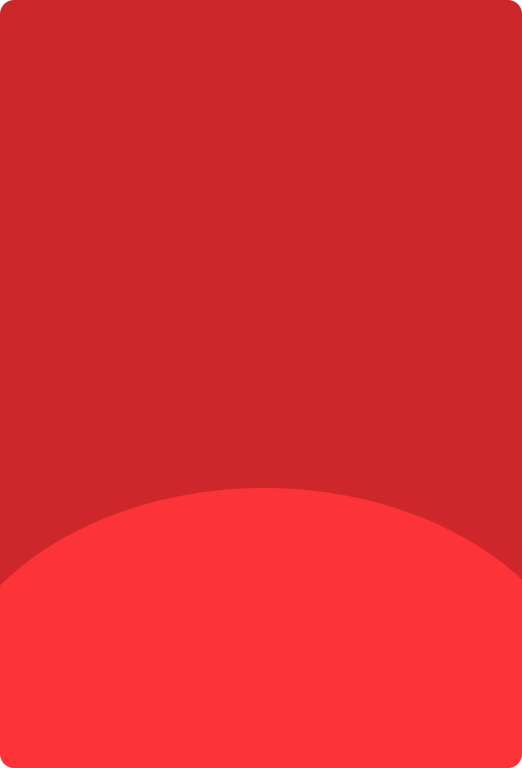
This background is drawn by a WebGL 1 fragment shader. Its source:

```glsl
precision highp float;
// A deep red card with rounded corners on white; a broad, brighter
// ellipse rises like a hill from its lower edge. Both shapes are signed
// distances in units of the canvas width, smoothed over one pixel.

uniform vec2 u_resolution;

#define CARD_RED vec3(0.808, 0.153, 0.169)
#define HILL_RED vec3(0.988, 0.200, 0.216)
#define PAGE_WHITE vec3(1.0)
#define HILL_CENTER vec2(0.506, 0.0744)
#define HILL_RADII vec2(0.630, 0.462)
#define CORNER_RADIUS 0.027

// First-order signed distance to an ellipse, negative inside
float ellipseDistance(vec2 p, vec2 radii) {
  float level = length(p / radii);
  float slope = length(p / (radii * radii));
  return level * (level - 1.0) / max(slope, 0.0001);
}

// Signed distance to a rounded box centred on the origin
float roundedBoxDistance(vec2 p, vec2 halfSize, float radius) {
  vec2 q = abs(p) - halfSize + radius;
  return length(max(q, 0.0)) + min(max(q.x, q.y), 0.0) - radius;
}

// Share of a pixel that lies inside a shape
float coverage(float distance, float pixel) {
  return clamp(0.5 - distance / pixel, 0.0, 1.0);
}

void main() {
  float pixel = 1.0 / u_resolution.x;
  vec2 p = gl_FragCoord.xy * pixel;
  vec2 halfSize = 0.5 * u_resolution * pixel;

  // Bright hill over the plain card
  float hill = coverage(ellipseDistance(p - HILL_CENTER, HILL_RADII), pixel);
  vec3 color = mix(CARD_RED, HILL_RED, hill);

  // Rounded corners
  float card = coverage(roundedBoxDistance(p - halfSize, halfSize, CORNER_RADIUS), pixel);
  color = mix(PAGE_WHITE, color, card);

  gl_FragColor = vec4(color, 1.0);
}
```
